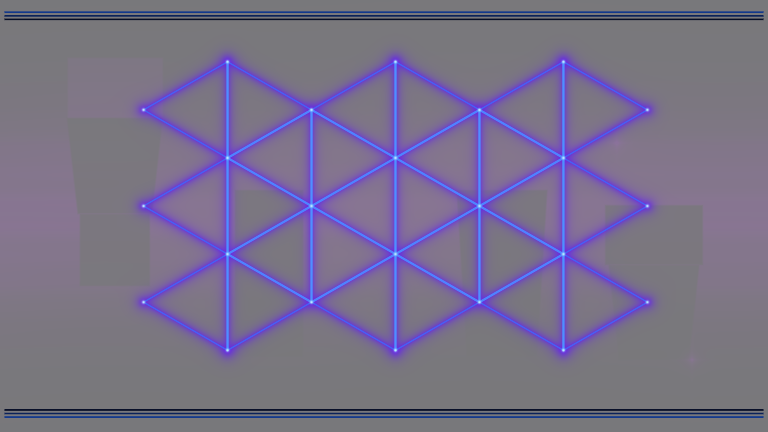
A Shadertoy shader for this background:

```glsl
// Neon triangle lattice with violet glow on a hazy grey wall, framed by navy stripes.

// Layout, in canvas heights; x is measured from the canvas centre
const vec2 LATTICE_CENTRE = vec2(0.0266, 0.5231);
const vec2 LATTICE_STEP = vec2(0.1944, 0.1113);
const float LATTICE_REACH = 3.0;
const float INNER_WIDTH = 0.0026;
const float RIM_WIDTH = 0.0016;
const float GLOW_LENGTH = 0.0098;
const float NODE_RADIUS = 0.0036;
const float STRIPE_MARGIN = 0.0104;
const float STRIPE_STEP = 0.0083;
const float STRIPE_HALF = 0.0019;
const float TOP_STRIPES = 0.9634;
const float BOTTOM_STRIPES = 0.0428;

// Colours
const vec3 GREY = vec3(0.472, 0.470, 0.482);
const vec3 LILAC = vec3(0.535, 0.460, 0.575);
const vec3 VIOLET = vec3(0.40, 0.16, 0.90);
const vec3 BLUE = vec3(0.31, 0.51, 1.0);
const vec3 RIM_BLUE = vec3(0.28, 0.38, 0.95);
const vec3 NODE = vec3(0.74, 0.92, 1.0);
const vec3 STRIPE_OUTER = vec3(0.07, 0.22, 0.55);
const vec3 STRIPE_INNER = vec3(0.02, 0.05, 0.15);

float segmentDistance(vec2 p, vec2 a, vec2 b) {
    vec2 ab = b - a;
    return length(p - a - ab * clamp(dot(p - a, ab) / dot(ab, ab), 0.0, 1.0));
}

// Soft upright panel whose half width runs from bottom to top
float panel(vec2 p, float x, vec2 yRange, vec2 halfWidths) {
    float t = clamp((p.y - yRange.x) / (yRange.y - yRange.x), 0.0, 1.0);
    float side = mix(halfWidths.x, halfWidths.y, t) - abs(p.x - x);
    float inside = min(side, min(p.y - yRange.x, yRange.y - p.y));
    return smoothstep(-0.003, 0.003, inside);
}

float sparkle(vec2 p, vec2 centre) {
    vec2 d = abs(p - centre);
    return exp(-length(d) / 0.012) + 0.5 * exp(-d.x / 0.025 - d.y / 0.003)
         + 0.5 * exp(-d.y / 0.025 - d.x / 0.003);
}

vec3 wall(vec2 p) {
    float drift = 0.012 * sin(3.0 * p.x + 1.0) + 0.008 * sin(7.0 * p.x);
    float band = exp(-pow(abs(p.y - 0.51 - drift) / 0.22, 2.0));
    band *= 0.90 + 0.06 * sin(p.y * 41.0) + 0.04 * sin(p.y * 97.0);

    // Grey panels cut into the haze
    float cut = panel(p, -0.623, vec2(0.505, 0.727), vec2(0.086, 0.111));
    cut = max(cut, panel(p, -0.623, vec2(0.338, 0.505), vec2(0.081)));
    cut = max(cut, panel(p, 0.625, vec2(0.387, 0.525), vec2(0.113)));
    cut = max(cut, panel(p, 0.625, vec2(0.167, 0.387), vec2(0.081, 0.105)));
    cut = max(cut, panel(p, 0.273, vec2(0.174, 0.560), vec2(0.081, 0.105)));
    cut = max(cut, panel(p, -0.266, vec2(0.174, 0.560), vec2(0.079)));
    float haze = band * (1.0 - 0.8 * cut);

    haze += 0.3 * panel(p, -0.622, vec2(0.727, 0.866), vec2(0.11));
    haze += 0.5 * (sparkle(p, vec2(0.713, 0.167)) + sparkle(p, vec2(0.539, 0.669)));
    return mix(GREY, LILAC, min(haze, 1.2));
}

void addEdge(vec2 p, vec2 a, vec2 b, inout float nearest, inout float shade) {
    float d = segmentDistance(p, a * LATTICE_STEP, b * LATTICE_STEP);
    nearest = min(nearest, d);
    shade *= 1.0 - 0.9 * exp(-d / GLOW_LENGTH);
}

vec3 lattice(vec3 colour, vec2 p, float pixel) {
    vec2 q = p / LATTICE_STEP;
    float diagonal = 1e3, upright = 1e3, shade = 1.0;

    // Both diagonal families, clipped to the square of lattice cells
    for (float c = -5.0; c < 6.0; c += 2.0) {
        float x0 = max(-LATTICE_REACH, c - LATTICE_REACH);
        float x1 = min(LATTICE_REACH, c + LATTICE_REACH);
        vec2 a = vec2(x0, c - x0), b = vec2(x1, c - x1);
        addEdge(p, a, b, diagonal, shade);
        addEdge(p, a * vec2(1, -1), b * vec2(1, -1), diagonal, shade);
    }
    // Uprights alternate between long and short
    for (float i = -2.0; i < 3.0; i++) {
        float reach = LATTICE_REACH - mod(abs(i), 2.0);
        addEdge(p, vec2(i, -reach), vec2(i, reach), upright, shade);
    }
    colour = mix(colour, VIOLET, 1.0 - shade);

    // Thinner, darker cores along the rim
    float rim = smoothstep(1.98, 2.02, max(abs(q.x), abs(q.y)));
    float width = mix(INNER_WIDTH, RIM_WIDTH, rim);
    float core = 1.0 - smoothstep(width - pixel, width + pixel, diagonal);
    colour = mix(colour, mix(BLUE, RIM_BLUE, rim), core);
    core = 1.0 - smoothstep(INNER_WIDTH - pixel, INNER_WIDTH + pixel, upright);
    colour = mix(colour, BLUE + vec3(0.0, 0.05, 0.0), core);

    // Bright nodes sit where both diagonal coordinates are odd
    vec2 uv = 2.0 * floor(vec2(q.x + q.y, q.x - q.y) * 0.5) + 1.0;
    vec2 node = 0.5 * vec2(uv.x + uv.y, uv.x - uv.y);
    float valid = step(max(abs(node.x), abs(node.y)), LATTICE_REACH + 0.1);
    float d = length(p - node * LATTICE_STEP);
    return mix(colour, NODE, valid * exp(-pow(d / NODE_RADIUS, 2.0)));
}

vec3 stripes(vec3 colour, vec2 p, float halfWidth, float pixel) {
    float y = p.y > 0.5 ? p.y - TOP_STRIPES : BOTTOM_STRIPES - p.y;
    float row = clamp(round(y / STRIPE_STEP), -1.0, 1.0);
    float d = max(abs(y - row * STRIPE_STEP) - STRIPE_HALF,
                  abs(p.x) - halfWidth + STRIPE_MARGIN);
    vec3 ink = mix(STRIPE_INNER, STRIPE_OUTER, 0.5 + 0.5 * row);
    return mix(colour, ink, 1.0 - smoothstep(-0.5 * pixel, 0.5 * pixel, d));
}

void mainImage(out vec4 fragColor, in vec2 fragCoord) {
    float pixel = 1.0 / iResolution.y, halfWidth = 0.5 * iResolution.x * pixel;
    vec2 p = fragCoord * pixel - vec2(halfWidth, 0.0);
    vec3 colour = lattice(wall(p), p - LATTICE_CENTRE, 0.5 * pixel);
    fragColor = vec4(stripes(colour, p, halfWidth, pixel), 1.0);
}
```
